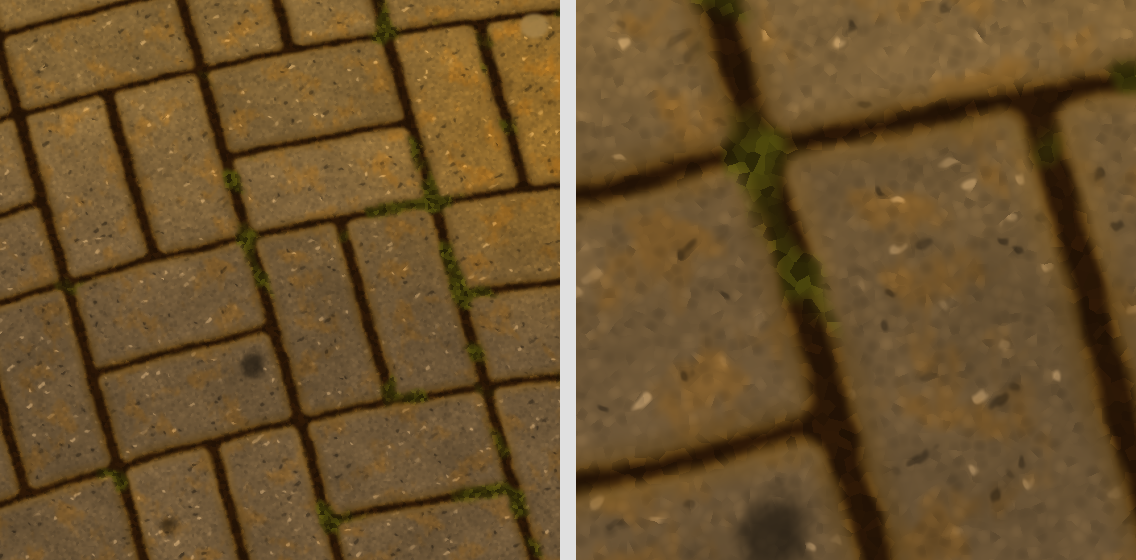
Left: the whole. Right: its middle third, enlarged.
A WebGL 1 fragment shader for this texture:

```glsl
precision highp float;
// Weathered basket-weave brick paving with sandy, mossy joints in warm light.
uniform vec2 u_resolution;

float hash(vec2 p) {
  return fract(sin(dot(p, vec2(127.1, 311.7))) * 4375.85);
}

// Layered sines, roughly -1 to 1.
float waves(vec2 p) {
  float sum = 0.0, amp = 0.5;
  for (int i = 0; i < 4; i++) {
    sum += amp * sin(p.x + 1.3 * sin(p.y)) * cos(p.y * 0.9 + 0.7);
    p = mat2(1.5, 1.1, -1.1, 1.5) * p + 2.3;
    amp *= 0.62;
  }
  return sum;
}

// Cellular noise: distance to the nearest grain, and that grain's random value.
vec2 grains(vec2 p) {
  vec2 cell = floor(p), nearest = vec2(2.0, 0.0);
  for (int y = -1; y <= 1; y++) {
    for (int x = -1; x <= 1; x++) {
      vec2 c = cell + vec2(x, y);
      float r = hash(c);
      float d = length(c + vec2(r, hash(c + 17.3)) - p);
      if (d < nearest.x) nearest = vec2(d, fract(r * 57.3));
    }
  }
  return nearest;
}

float roundedBox(vec2 p, vec2 halfSize, float radius) {
  vec2 q = abs(p) - halfSize + radius;
  return length(max(q, 0.0)) + min(max(q.x, q.y), 0.0) - radius;
}

void main() {
  vec2 uv = gl_FragCoord.xy / u_resolution;

  // Tilted weave grid with a slight lens bend and uneven edges
  vec2 p = uv - vec2(0.443, 0.577);
  vec2 g = vec2(2.87 * p.x + 0.81 * p.y, 3.018 * p.y - 0.662 * p.x);
  g.y += 0.045 * g.y * g.y + 0.033 * g.x * g.x;
  g += 0.009 * vec2(waves(uv * 31.0), waves(uv * 29.0 + 8.0));

  // Two bricks per square, turned in alternate squares
  vec2 square = floor(g), q = fract(g);
  vec2 gap = vec2(0.034, 0.023);
  bool upright = mod(square.x + square.y, 2.0) > 0.5;
  if (upright) { q = q.yx; gap = gap.yx; }
  float split = 0.49 + 0.05 * (hash(square) - 0.5);
  float row = step(split, q.y);
  float width = mix(split, 1.0 - split, row);
  vec2 center = vec2(0.5, row * split + 0.5 * width);
  float d = roundedBox(q - center, vec2(0.5, 0.5 * width) - gap, 0.035);
  float brickId = hash(square * 2.0 + vec2(row, 5.0));

  // Brick tone: grey-brown below, ochre above, amber at upper right
  float warm = smoothstep(0.35, 0.95, uv.y + 0.15 * (uv.x - 0.5) + 0.05 * waves(uv * 9.0));
  float amber = smoothstep(0.42, 0.05, length((uv - vec2(0.98, 0.8)) * vec2(1.0, 0.9)));
  vec3 brick = mix(vec3(0.425, 0.335, 0.215), vec3(0.53, 0.41, 0.22), warm);
  brick = mix(brick, vec3(0.56, 0.40, 0.14), 0.75 * amber);
  brick *= 0.94 + 0.12 * brickId;

  // Mottling, coarse grit, pits and pale chips
  float stain = waves(uv * 24.0 + brickId * 20.0);
  vec2 coarse = grains(uv * vec2(62.0, 74.0) + 0.6 * waves(uv * 60.0));
  vec2 fine = grains(uv * 135.0);
  brick *= 1.0 + 0.09 * stain + 0.16 * (coarse.y - 0.5) * smoothstep(0.7, 0.1, coarse.x);
  brick *= 1.0 + 0.22 * (fine.y - 0.5) * smoothstep(0.8, 0.1, fine.x);
  brick = mix(brick, brick * vec3(1.12, 1.03, 0.78), smoothstep(0.0, 0.7, waves(uv * 40.0 + 3.0)));
  float speck = smoothstep(0.32, 0.1, coarse.x);
  brick += vec3(0.20, 0.17, 0.13) * speck * smoothstep(0.87, 0.97, coarse.y);
  brick *= 1.0 - 0.30 * speck * smoothstep(0.13, 0.04, coarse.y);

  // Two oily spots
  float spot = min(length(uv - vec2(0.452, 0.348)), length(uv - vec2(0.302, 0.063)) + 0.006);
  brick *= 1.0 - 0.5 * smoothstep(0.032, 0.008, spot + 0.007 * waves(uv * 90.0));

  // Worn edges, lit on the far side
  float rim = smoothstep(-0.055, 0.0, d);
  float lit = upright ? q.x - 0.5 : q.y - center.y;
  brick = mix(brick, vec3(0.38, 0.27, 0.10), 0.55 * rim);
  brick += vec3(0.07, 0.055, 0.03) * rim * smoothstep(0.1, 0.25, lit);

  // Joint: sandy shoulders falling into a dark crack
  float crack = smoothstep(-0.002, 0.022, d + 0.006 * waves(uv * 75.0));
  vec3 joint = mix(vec3(0.34, 0.23, 0.07), vec3(0.15, 0.08, 0.02), crack);
  joint *= 0.85 + 0.4 * fine.y;
  vec3 color = mix(brick, joint, smoothstep(-0.014, 0.010, d));

  // Moss gathers at crossings and toward the right
  float crossing = smoothstep(0.16, 0.0, length(fract(g + 0.5) - 0.5));
  float growth = waves(uv * 19.0 + 4.0) + 0.55 * crossing + 0.8 * (uv.x - 0.62);
  float moss = smoothstep(0.2, 0.65, growth) * smoothstep(-0.028, 0.008, d + 0.012 * waves(uv * 110.0));
  vec3 green = mix(vec3(0.16, 0.15, 0.02), vec3(0.36, 0.36, 0.06), fine.y);
  color = mix(color, green, 0.75 * moss);

  // Pale pebble in the upper right
  float pebble = length((uv - vec2(0.954, 0.954)) * vec2(0.9, 1.05));
  color = mix(color, vec3(0.64, 0.51, 0.29), 0.8 * smoothstep(0.028, 0.017, pebble));

  gl_FragColor = vec4(color, 1.0);
}
```
